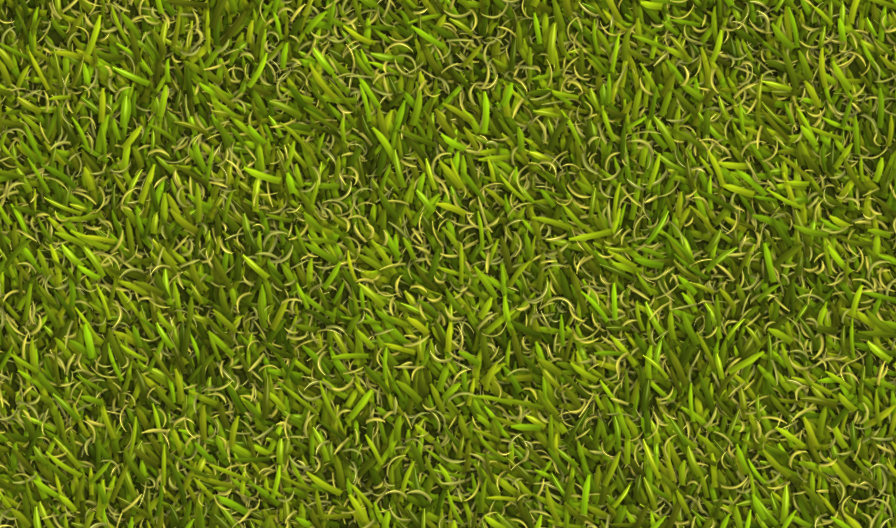
A Shadertoy shader for this texture:

```glsl
// Dense artificial lawn: layered leaning green blades mixed with fine straw fibres.

const int LAYERS = 22;
const float CELL = 0.062;            // grid pitch, in canvas heights
const float REACH = 0.0465;          // farthest a blade extends from its centre
const vec3 SOIL = vec3(0.21, 0.24, 0.05);
const vec3 GREEN_DARK = vec3(0.28, 0.335, 0.05);
const vec3 GREEN_LIGHT = vec3(0.62, 0.74, 0.075);
const vec3 STRAW_DULL = vec3(0.60, 0.62, 0.29);
const vec3 STRAW_PALE = vec3(0.84, 0.80, 0.29);
const vec3 COOL = vec3(0.91, 1.02, 0.85);
const vec3 WARM = vec3(1.09, 0.98, 1.15);
const vec3 SHEEN = vec3(0.16, 0.15, 0.16);

vec4 hash4(vec3 seed) {
    vec4 h = fract(seed.xyzx * vec4(0.1031, 0.1030, 0.0973, 0.1099));
    h += dot(h, h.wzxy + 33.33);
    return fract((h.xxyz + h.yzzw) * h.zywx);
}

// Bent strip: x = signed distance, y = position along (-1..1), z = across (-1..1).
vec3 bladeShape(vec2 p, float lean, float halfLength, float halfWidth, float bend) {
    vec2 dir = vec2(-sin(lean), cos(lean));
    vec2 q = vec2(dot(p, vec2(dir.y, -dir.x)), dot(p, dir));
    float along = q.y / halfLength;
    float slope = 2.0 * bend * along;
    float x = (q.x - bend * halfLength * (along * along - 0.33)) * inversesqrt(1.0 + slope * slope);
    float width = halfWidth * (1.0 - 0.55 * smoothstep(0.3, 1.0, along));
    float dist = max(abs(x) - width, abs(q.y) - halfLength);
    return vec3(dist, clamp(along, -1.0, 1.0), clamp(x / width, -1.0, 1.0));
}

// Sunlit colour of a blade, darker at its root and on one side.
vec3 bladeColor(vec3 shape, vec3 tint, float gloss) {
    float shade = mix(0.80, 1.07, smoothstep(-1.0, 0.6, shape.y));
    shade *= mix(0.88, 1.07, smoothstep(-0.6, 0.5, shape.z));
    float glint = gloss * (1.0 - smoothstep(0.0, 0.6, abs(shape.z - 0.3)));
    return tint * shade + SHEEN * glint * smoothstep(-0.5, 0.2, shape.y);
}

// Adds one scattered sheet behind what is painted; w holds the light still passing.
vec4 addLayer(vec4 paint, vec2 p, float id, float light, float soft) {
    vec2 grid = p / CELL + hash4(vec3(id, 7.0, 3.0)).xy * 40.0;
    vec2 home = floor(grid - 0.5);
    for (int k = 0; k < 4; k++) {
        vec2 cell = home + vec2(k % 2, k / 2);
        vec4 place = hash4(vec3(cell, id + 11.0));
        vec2 offset = (grid - cell - 0.25 - 0.5 * place.xy) * CELL;
        if (dot(offset, offset) > REACH * REACH) continue;

        vec4 form = hash4(vec3(cell, id + 57.0));
        vec2 center = p - offset;
        float tuft = sin(center.x * 13.0 + 2.0 * sin(center.y * 11.0));
        bool straw = place.z < 0.42;

        // Straw curls any way; grass mostly leans to the left.
        float lean = straw ? 6.2832 * form.x
                           : 0.40 + 1.25 * (form.x + form.y - 1.0) + 0.3 * tuft;
        float halfLength = straw ? mix(0.010, 0.027, form.z) : mix(0.020, 0.041, form.z);
        float halfWidth = straw ? mix(0.0015, 0.0031, form.w) : mix(0.0036, 0.0068, form.w);
        float bend = straw ? (form.y - 0.5) * 1.2 : (place.z - 0.7) * 0.4;
        vec3 shape = bladeShape(offset, lean, halfLength, halfWidth, bend);

        float tone = clamp(place.w + 0.06 * tuft, 0.0, 1.0);
        vec3 green = mix(GREEN_DARK, GREEN_LIGHT, tone) * mix(COOL, WARM, fract(form.z * 13.0));
        vec3 tint = straw ? mix(STRAW_DULL, STRAW_PALE, tone) : green;
        float gloss = step(0.85, fract(form.w * 17.0));

        float cover = 1.0 - smoothstep(-0.5 * soft, 0.5 * soft, shape.x);
        float side = smoothstep(0.6, -0.6, shape.z);
        float shadow = mix(0.05, 0.22, side) * (1.0 - smoothstep(0.0, 0.008, shape.x));
        paint.rgb += paint.w * cover * bladeColor(shape, tint * light, gloss);
        paint.w *= (1.0 - cover) * (1.0 - shadow);
    }
    return paint;
}

void mainImage(out vec4 fragColor, in vec2 fragCoord) {
    vec2 p = fragCoord / iResolution.y;
    float soft = max(1.3 / iResolution.y, 0.0046);
    vec4 paint = vec4(0.0, 0.0, 0.0, 1.0);

    // Front to back: upper layers catch the sun, deep ones are dim.
    for (int i = 0; i < LAYERS; i++) {
        float depth = float(i) / float(LAYERS - 1);
        paint = addLayer(paint, p, float(i) * 3.0, mix(1.10, 0.75, depth), soft);
        if (paint.w < 0.03) break;
    }
    fragColor = vec4(clamp(paint.rgb + paint.w * SOIL, 0.0, 1.0), 1.0);
}
```
